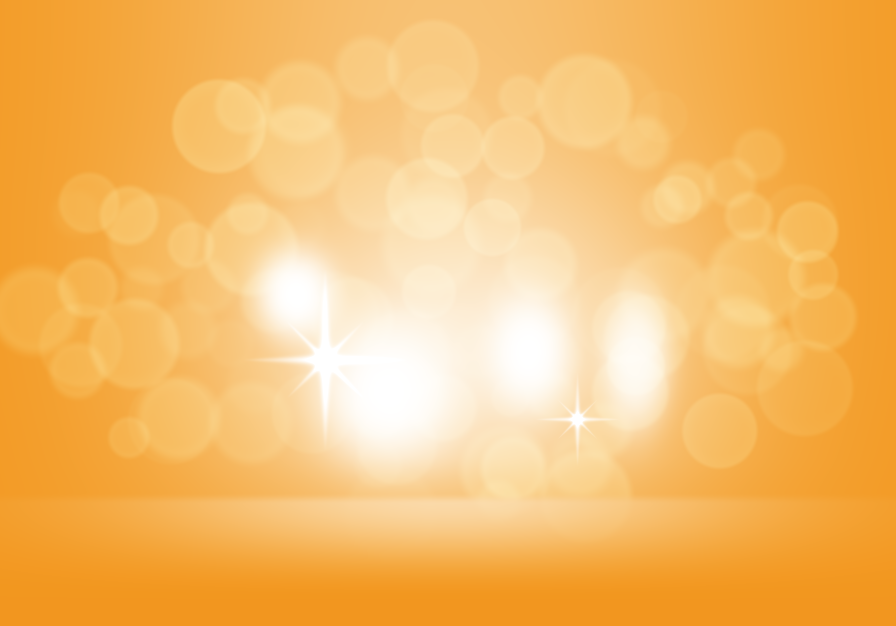
This background is drawn by a WebGL 1 fragment shader. Its source:

```glsl
precision highp float;
// Warm orange backdrop with soft bokeh discs, white glows, sparkles and a lit floor.

uniform vec2 u_resolution;

#define ORANGE vec3(0.95, 0.59, 0.12)
#define DISC_TINT vec3(1.0, 0.85, 0.55)
#define HORIZON 0.205
#define DISC_COUNT 95
#define DISC_CENTER vec2(0.0, 0.54)
#define DISC_SPREAD vec2(0.67, 0.36)
#define DISC_RADIUS vec2(0.030, 0.078)
#define DISC_ALPHA vec2(0.05, 0.27)
#define GOLDEN_ANGLE 2.39996

float hash(float n) {
  return fract(sin(n * 12.9898) * 43758.547);
}

vec3 screenBlend(vec3 base, vec3 light) {
  return 1.0 - (1.0 - base) * (1.0 - clamp(light, 0.0, 1.0));
}

// Gaussian falloff with separate widths per axis
float gauss(vec2 d, vec2 width) {
  d /= width;
  return exp(-dot(d, d));
}

// Bright spot with a flat core and a soft border
float hotSpot(vec2 d, vec2 radius) {
  float r = length(d / radius);
  return exp(-r * r * r);
}

// Tapered light ray along the y axis
float ray(vec2 d, float len) {
  float taper = max(0.0, 1.0 - abs(d.y) / len);
  float width = len * (0.015 + 0.045 * taper);
  return taper * exp(-d.x * d.x / (width * width));
}

float sparkle(vec2 d, float size) {
  vec2 diagonal = vec2(d.x + d.y, d.x - d.y) * 0.7071;
  float rays = ray(d, size) + ray(d.yx, size * 0.9);
  rays += 0.8 * (ray(diagonal, size * 0.6) + ray(diagonal.yx, size * 0.6));
  return rays + gauss(d, vec2(size * 0.12));
}

// Discs scattered on a jittered spiral, brighter toward the middle
vec3 addDiscs(vec3 color, vec2 p, float visible) {
  for (int i = 0; i < DISC_COUNT; i++) {
    float n = float(i) + 1.0;
    float angle = n * GOLDEN_ANGLE + 0.5 * hash(n);
    float reach = sqrt(n / float(DISC_COUNT));
    vec2 jitter = vec2(hash(n + 17.3), hash(n + 41.7)) - 0.5;
    vec2 center = DISC_CENTER + DISC_SPREAD * reach * vec2(cos(angle), sin(angle)) + 0.08 * jitter;
    float radius = mix(DISC_RADIUS.x, DISC_RADIUS.y, hash(n + 73.1));
    float alpha = mix(DISC_ALPHA.x, DISC_ALPHA.y, hash(n + 97.9));
    float blur = mix(0.003, 0.014, hash(n + 59.2));
    float dist = length(p - center);
    float disc = 1.0 - smoothstep(radius - blur, radius + blur, dist);
    float rim = 0.85 + 0.25 * smoothstep(0.6, 1.0, dist / radius);
    color = screenBlend(color, DISC_TINT * disc * rim * alpha * visible);
  }
  return color;
}

void main() {
  // Units of canvas height, with x measured from the middle
  vec2 p = (gl_FragCoord.xy - vec2(0.5 * u_resolution.x, 0.0)) / u_resolution.y;
  float wall = smoothstep(HORIZON - 0.010, HORIZON + 0.008, p.y);

  // Wall haze and central glow
  float haze = 0.40 * exp(-pow(p.x / 0.53, 2.0)) * mix(0.65, 1.0, smoothstep(0.2, 0.7, p.y));
  float glow = 0.74 * gauss(p - vec2(0.02, 0.44), vec2(0.36, 0.27));
  glow *= mix(0.75, 1.0, smoothstep(HORIZON, HORIZON + 0.07, p.y));
  float wallLight = 1.0 - (1.0 - haze) * (1.0 - glow);

  // Light spilling over the floor
  float floorLight = 0.64 * exp(-pow(p.x / 0.50, 2.0)) * smoothstep(0.04, HORIZON, p.y);
  float light = mix(floorLight, wallLight, wall);
  vec3 color = mix(ORANGE, vec3(1.0), vec3(light, light, pow(light, 1.08)));

  color = addDiscs(color, p, mix(0.25, 1.0, wall));

  // White hot spots
  float white = hotSpot(p - vec2(-0.243, 0.530), vec2(0.066, 0.075));
  white += hotSpot(p - vec2(-0.095, 0.375), vec2(0.115, 0.120));
  white += hotSpot(p - vec2(0.129, 0.437), vec2(0.068, 0.095));
  white += 0.85 * hotSpot(p - vec2(0.300, 0.422), vec2(0.055, 0.110));
  white *= wall;

  // Sparkles
  white += sparkle(p - vec2(-0.196, 0.425), 0.145);
  white += sparkle(p - vec2(0.207, 0.330), 0.075);

  gl_FragColor = vec4(screenBlend(color, vec3(white)), 1.0);
}
```
